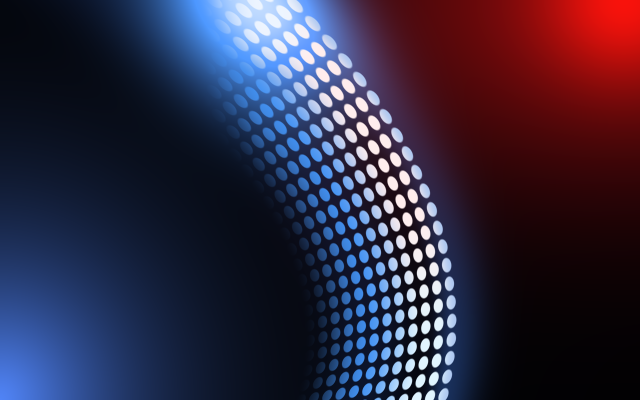
Write a WebGL 1 fragment shader that draws this background.

```glsl
precision highp float;

// A curved band of tilted oval dots sweeps from the top to the bottom edge over
// soft blue and red light. The band is a lattice bent along a parabolic arc:
// each pixel is mapped to (column, row) and the ovals repeat with fract.

uniform vec2 u_resolution;

const float ROW_HEIGHT = 0.04646;
const float FIRST_ROW = 0.0125;
const float SLOPE_STEP = -0.028;

float bell(float x, float width) {
  float t = x / width;
  return exp(-t * t);
}

// Horizontal place of the outer arc at a given row, counted from the top
float arcX(float row) {
  return 0.7375 + row * (0.0459 - 0.001344 * row);
}

float arcTangent(float row) {
  return 0.0459 - 0.002688 * row;
}

float rowSlope(float row) {
  return 0.72 + SLOPE_STEP * row;
}

// Newton search for the slanted row line that passes through p
float findRow(vec2 p) {
  float depth = 1.0 - p.y - FIRST_ROW;
  float row = depth / ROW_HEIGHT;
  for (int i = 0; i < 6; i++) {
    float inset = arcX(row) - p.x;
    float slope = rowSlope(row);
    float error = row * ROW_HEIGHT + slope * inset - depth;
    float rate = ROW_HEIGHT + SLOPE_STEP * inset + slope * arcTangent(row);
    row -= error / max(rate, 0.012);
  }
  return row;
}

// Elongated light leaning along the upper part of the arc
float beamGlow(vec2 p) {
  vec2 d = p - vec2(0.64, 1.0);
  float along = dot(d, vec2(0.66, -0.75));
  float across = dot(d, vec2(0.75, 0.66));
  return bell(along, 0.27) * bell(across, across < 0.0 ? 0.2 : 0.15);
}

vec3 beamColor(float glow) {
  vec3 blue = vec3(0.28, 0.57, 1.0) * min(glow * 1.6, 1.0);
  return mix(blue, vec3(0.92, 0.96, 1.0), 0.8 * smoothstep(0.6, 1.08, glow));
}

vec3 cornerBlue(vec2 p) {
  float d = length(p * vec2(1.1, 1.0));
  return vec3(0.31, 0.51, 0.95) * exp(-pow(d / 0.38, 1.3));
}

vec3 cornerRed(vec2 p) {
  vec2 d = p - vec2(1.56, 1.0);
  float wide = 0.5 * bell(d.x, 0.75) * bell(d.y, 0.46);
  float core = 0.47 * bell(length(d), 0.2);
  return (wide * vec3(1.0, 0.07, 0.07) + core * vec3(1.0, 0.07, 0.0))
    * smoothstep(0.55, 0.95, p.x);
}

// Blue haze outside the arc and a faint one between the inner dots
vec3 bandHaze(float inset, float height) {
  float rim = bell(inset, inset < 0.0 ? 0.085 : 0.04) * (1.0 - 0.5 * height);
  float inner = bell(inset - 0.2, 0.1);
  return vec3(0.09, 0.18, 0.34) * rim + vec3(0.03, 0.06, 0.13) * inner;
}

// Coverage of the oval in the nearest lattice cell
float ovalMask(vec2 cell, float pixel) {
  vec2 q = fract(cell + 0.5) - 0.5;
  float r = length(q / vec2(0.36, 0.38));
  float blur = pixel / 0.0115;
  return (1.0 - smoothstep(1.0 - 0.7 * blur, 1.0 + 0.7 * blur, r))
    * step(-0.5, cell.x);
}

// White outside turning to sky blue inside, with a shaded outer rim
vec3 dotColor(float column, float height, float glow) {
  vec3 white = mix(vec3(0.88, 0.96, 1.0), vec3(1.0, 0.93, 0.93),
    smoothstep(0.1, 0.5, height));
  vec3 col = mix(white, vec3(0.26, 0.57, 0.95), smoothstep(2.0, 6.8, column));
  col = mix(vec3(0.68, 0.78, 0.94), col, smoothstep(-0.4, 0.9, column));
  return mix(col, vec3(0.93, 0.96, 1.0), smoothstep(0.5, 0.95, glow));
}

void main() {
  float pixel = 1.0 / u_resolution.y;
  vec2 p = gl_FragCoord.xy * pixel;

  // Lattice coordinates
  float row = findRow(p);
  float inset = arcX(row) - p.x;
  float column = inset / (0.0271 + 0.00031 * row);

  // Background light
  float glow = beamGlow(p);
  vec3 color = vec3(0.003, 0.004, 0.012) + cornerBlue(p) + cornerRed(p);
  color += bandHaze(inset, p.y);
  color = mix(color, vec3(1.0), beamColor(glow));

  // Dots, fading toward the inner side
  float fade = (1.0 - smoothstep(6.0, 11.5, column)) * smoothstep(0.5, 0.66, p.x);
  float dots = ovalMask(vec2(column, row), pixel) * fade;
  color = mix(color, dotColor(column, p.y, glow), dots);

  gl_FragColor = vec4(min(color, 1.0), 1.0);
}
```
